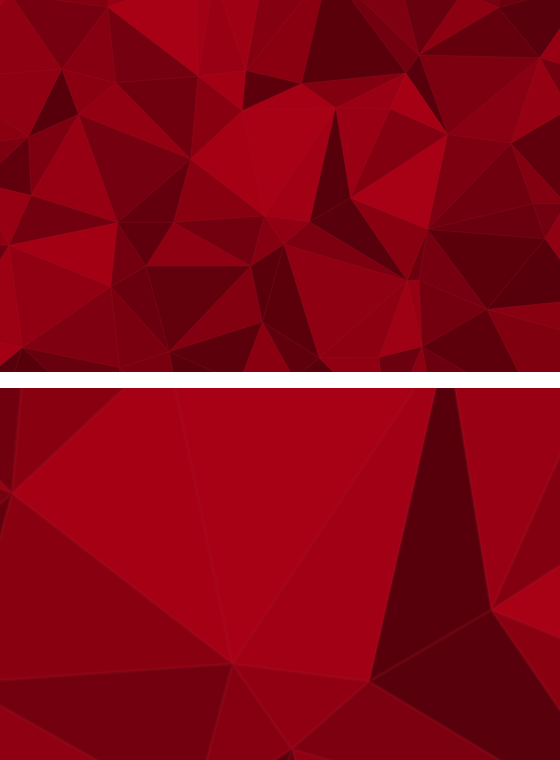
Top, the full canvas; bottom, a detail of the centre.
Give the GLSL for this background, as a Shadertoy shader.

```glsl
float hash(vec2 p) {
    vec3 q = fract(p.xyx * vec3(0.1031, 0.1030, 0.0973));
    q += dot(q, q.yzx + 33.33);
    return fract((q.x + q.y) * q.z);
}

float cross2(vec2 a, vec2 b) { return a.x * b.y - a.y * b.x; }

float edgeDistance(vec2 a, vec2 b) {
    return cross2(a, b) / max(length(b - a), 1e-5);
}

// Circumcentre in xy, squared radius in z
vec3 circumcircle(vec2 a, vec2 b, vec2 c) {
    vec2 u = b - a, v = c - a;
    float uu = dot(u, u), vv = dot(v, v);
    float d = 2.0 * max(cross2(u, v), 1e-6);
    vec2 offset = vec2(v.y * uu - u.y * vv, u.x * vv - v.x * uu) / d;
    return vec3(a + offset, dot(offset, offset));
}

// Sites hold a position relative to the sample in xy and a cell index in zw
vec3 facetColour(vec2 p) {
    vec4 sites[25];
    for (int i = 0; i < 25; i++) {
        vec2 cell = floor(p) + vec2(i % 5 - 2, i / 5 - 2);
        vec2 jitter = vec2(hash(cell + 71.3), hash(cell + 138.7));
        sites[i] = vec4(cell + 0.06 + 0.88 * jitter - p, cell);
    }

    // Shrink a huge triangle to the Delaunay triangle around the sample
    vec4 a = vec4(-11.0, -7.0, 0, 0);
    vec4 b = vec4(11.0, -7.0, 0, 0);
    vec4 c = vec4(0.0, 13.0, 0, 0);
    for (int k = 0; k < 16; k++) {
        vec3 circle = circumcircle(a.xy, b.xy, c.xy);
        float deepest = 2e-4;
        vec4 site = a;
        for (int i = 0; i < 25; i++) {
            vec2 d = sites[i].xy - circle.xy;
            float depth = circle.z - dot(d, d);
            if (depth > deepest) { deepest = depth; site = sites[i]; }
        }
        if (deepest <= 2e-4) break;
        float sa = cross2(a.xy, site.xy);
        float sb = cross2(b.xy, site.xy);
        float sc = cross2(c.xy, site.xy);
        if (sb >= 0.0 && sa <= 0.0) c = site;
        else if (sc >= 0.0 && sb <= 0.0) a = site;
        else b = site;
    }

    // Flat red per facet, deeper toward the lower right
    vec2 sum = a.zw + b.zw + c.zw;
    float mixed = a.z * a.w + b.z * b.w + c.z * c.w;
    float shade = hash(sum * vec2(3.17, 7.31) + mixed * vec2(1.93, 0.71) + 210.5);
    vec2 centre = sum / 3.0 - vec2(3.6, 2.2);
    shade = pow(shade, clamp(1.0 + dot(centre, vec2(0.05, -0.1)), 0.5, 1.5));
    float red = mix(0.34, 0.66, shade);
    vec3 colour = red * vec3(1.0, 0.0, 0.125);

    // Faint pale seams
    float rim = min(edgeDistance(a.xy, b.xy),
                min(edgeDistance(b.xy, c.xy), edgeDistance(c.xy, a.xy)));
    float seam = 1.0 - smoothstep(0.0, 0.013, rim);
    return mix(colour, vec3(0.64, 0.1, 0.16), 0.25 * seam);
}

void mainImage(out vec4 fragColor, in vec2 fragCoord) {
    // Four samples per pixel smooth the facet borders
    vec3 colour = vec3(0.0);
    for (int i = 0; i < 4; i++) {
        vec2 offset = 0.5 * vec2(i % 2, i / 2) - 0.25;
        colour += facetColour((fragCoord + offset) / iResolution.y * 5.4);
    }
    fragColor = vec4(colour / 4.0, 1.0);
}
```
